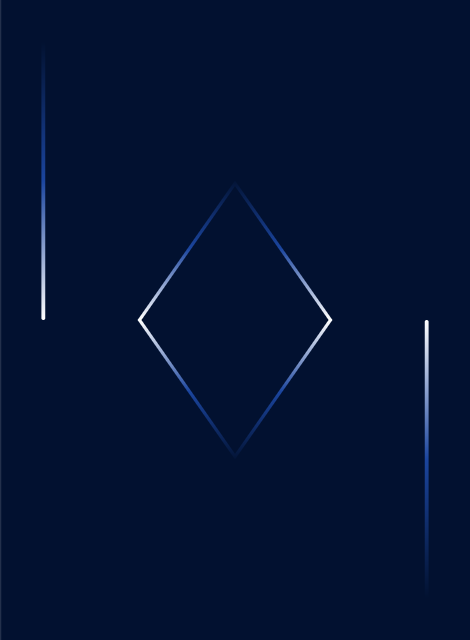
Write a Shadertoy shader that draws this background.

```glsl
// A navy field with a thin diamond outline at the centre and two upright bars.
// Strokes are distance functions; their ink runs white to blue to clear
// with height away from the horizontal middle line.

#define NAVY vec3(0.007, 0.067, 0.188)
#define BLUE vec3(0.105, 0.270, 0.620)
#define WHITE vec3(1.0)
#define DIAMOND_SIZE vec2(0.1492, 0.2135)
#define DIAMOND_STROKE 0.0025
#define DIAMOND_FADE 0.224
#define BAR_X 0.2995
#define BAR_LENGTH 0.435
#define BAR_RADIUS 0.0030
#define BORDER_WIDTH 0.00195
#define BORDER_LIGHT 0.13

// Coverage of a shape from its signed distance, softened over one pixel.
float coverage(float dist, float pixel) {
    return clamp(0.5 - dist / pixel, 0.0, 1.0);
}

// Signed distance to a diamond outline with sharp corners.
float diamondOutline(vec2 p, vec2 size, float halfWidth) {
    vec2 normal = normalize(size.yx);
    return abs(dot(abs(p), normal) - size.x * normal.x) - halfWidth;
}

// Signed distance to an upright bar with round ends, rising from the origin.
float uprightBar(vec2 p, float len, float radius) {
    p.y -= clamp(p.y, radius, len - radius);
    return length(p) - radius;
}

// Stroke colour and opacity: white at 0, blue at one half, clear at 1.
vec4 strokeInk(float t) {
    vec3 color = mix(WHITE, BLUE, clamp(2.0 * t, 0.0, 1.0));
    float opacity = clamp(2.0 - 2.0 * t, 0.0, 1.0);
    return vec4(color, opacity);
}

void mainImage(out vec4 fragColor, in vec2 fragCoord) {
    float pixel = 1.0 / iResolution.y;
    vec2 p = (fragCoord - 0.5 * iResolution.xy) * pixel;
    vec3 color = NAVY;

    // Thin light line along the left border
    float border = coverage(fragCoord.x * pixel - BORDER_WIDTH, pixel);
    color = mix(color, WHITE, BORDER_LIGHT * border);

    // Diamond, fading towards its upper and lower tips
    vec4 ink = strokeInk(abs(p.y) / DIAMOND_FADE);
    float shape = coverage(diamondOutline(p, DIAMOND_SIZE, DIAMOND_STROKE), pixel);
    color = mix(color, ink.rgb, ink.a * shape);

    // Two bars, each the other turned by half a circle
    vec2 q = p.x < 0.0 ? p : -p;
    ink = strokeInk(q.y / BAR_LENGTH);
    shape = coverage(uprightBar(q + vec2(BAR_X, 0.0), BAR_LENGTH, BAR_RADIUS), pixel);
    color = mix(color, ink.rgb, ink.a * shape);

    fragColor = vec4(color, 1.0);
}
```
